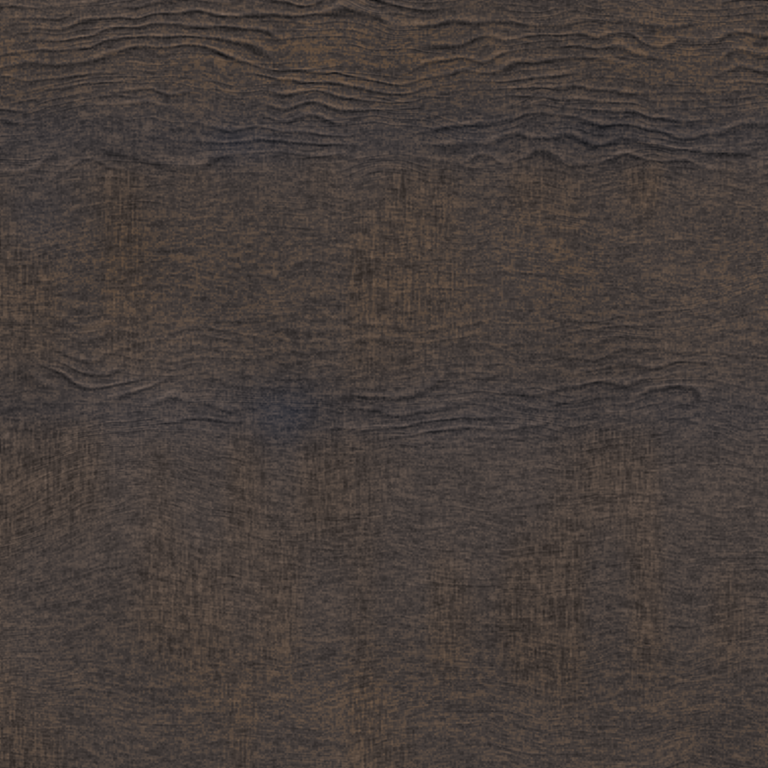
Reproduce this texture procedurally as a Shadertoy shader.

```glsl
// Dark brown wood-like cloth: fine crossed threads with bronze flecks,
// crossed by bands of wavy horizontal wrinkles and cool, shaded stains.
// Stretched value noise makes the threads; warped repeats make the wrinkles.

const vec3 BROWN = vec3(0.281, 0.245, 0.226);
const vec3 WARM_SHIFT = vec3(0.034, 0.006, -0.028);
const vec3 COOL_SHIFT = vec3(-0.044, -0.022, 0.006);

float hash(vec2 p) {
    vec3 q = fract(vec3(p.xyx) * 0.1031);
    q += dot(q, q.yzx + 33.33);
    return fract((q.x + q.y) * q.z);
}

// Smooth value noise in 0..1
float noise(vec2 p) {
    vec2 cell = floor(p);
    vec2 f = fract(p);
    f = f * f * (3.0 - 2.0 * f);
    float low = mix(hash(cell), hash(cell + vec2(1, 0)), f.x);
    float high = mix(hash(cell + vec2(0, 1)), hash(cell + vec2(1, 1)), f.x);
    return mix(low, high, f.y);
}

// Noise centred on zero, with its own frequency per axis
float threads(vec2 p, vec2 frequency, float seed) {
    return noise(p * frequency + seed) - 0.5;
}

float fbm(vec2 p) {
    float sum = 0.0, weight = 0.5;
    for (int i = 0; i < 4; i++) {
        sum += weight * noise(p);
        p = p * 2.03 + 17.7;
        weight *= 0.5;
    }
    return sum / 0.9375;
}

// Soft bump around a centre
float bump(float x, float centre, float width) {
    float d = (x - centre) / width;
    return exp(-d * d);
}

float blob(vec2 p, vec2 centre, vec2 size) {
    vec2 d = (p - centre) / size;
    return exp(-dot(d, d));
}

// Wavy repeated folds: a thin lit crest over a thin dark crease, with gaps
float folds(vec2 p, float rows, float seed) {
    float phase = p.y * rows;
    phase += 2.6 * threads(p, vec2(8.0, 13.0), seed);
    phase += 0.9 * threads(p, vec2(27.0, 40.0), seed + 9.0);
    float f = fract(phase);
    float gaps = smoothstep(0.22, 0.75, noise(p * vec2(10.0, rows * 0.9) + seed + 4.0));
    float line = 0.75 * bump(f, 0.62, 0.15) - bump(f, 0.38, 0.15);
    return line * gaps;
}

// Where the cloth is wrinkled, by height with a ragged border
float wrinkleMask(vec2 p) {
    float y = p.y + 0.035 * threads(p, vec2(9.0, 4.0), 3.0);
    float top = smoothstep(0.77, 0.81, y);
    float middle = smoothstep(0.425, 0.45, y) * smoothstep(0.54, 0.50, y);
    middle *= smoothstep(0.94, 0.90, p.x);
    middle *= 1.0 - 0.9 * blob(p, vec2(0.37, 0.46), vec2(0.08, 0.07));
    float faint = 0.35 * bump(y, 0.56, 0.035);
    float patches = 0.45 + 0.75 * noise(p * vec2(6.0, 12.0) + 8.0);
    return (top + 0.85 * middle + faint) * patches + 0.08;
}

float coolStain(vec2 p) {
    float bands = 0.6 * bump(p.y, 0.83, 0.045) + 0.5 * bump(p.y, 0.46, 0.045);
    float stains = 0.5 * blob(p, vec2(0.31, 0.81), vec2(0.05, 0.025));
    stains += 0.7 * blob(p, vec2(0.37, 0.46), vec2(0.06, 0.04));
    stains += 0.4 * blob(p, vec2(0.05, 0.71), vec2(0.05, 0.06));
    return bands * (0.3 + 0.8 * fbm(p * vec2(6.0, 15.0))) + stains;
}

void mainImage(out vec4 fragColor, in vec2 fragCoord) {
    vec2 uv = fragCoord / iResolution.xy;

    // Bend the grain: gentle waves, and a slanted area at lower left
    float slant = 0.45 * blob(uv, vec2(0.06, 0.33), vec2(0.14, 0.09));
    float wave = 0.05 * (fbm(uv * vec2(5.0, 4.0)) - 0.5);
    vec2 grain = vec2(uv.x, uv.y + wave - slant * (uv.x - 0.06));

    float wrinkles = wrinkleMask(uv);
    float flatness = 1.0 - clamp(wrinkles, 0.0, 1.0);

    // Crossed threads; upright ones gather in columns on the flat cloth
    float columns = smoothstep(0.45, 0.85, noise(uv * vec2(19.0, 5.0) + 40.0));
    float across = threads(grain, vec2(120.0, 370.0), 11.0);
    float upright = threads(uv, vec2(370.0, 60.0), 23.0);
    float specks = threads(uv, vec2(390.0), 57.0);
    float strands = threads(grain, vec2(28.0, 170.0), 71.0);
    float weave = 0.27 * across + 0.28 * specks + 0.16 * strands;
    weave += upright * (0.08 + 0.26 * columns * flatness);

    // Short embossed nicks all over the cloth
    float nicks = folds(grain, 105.0, 83.0) * (0.07 + 0.07 * wrinkles);

    // Broad tone and folds
    float tone = 0.19 * (fbm(uv * vec2(5.0, 6.0) + 90.0) - 0.5);
    float relief = 0.36 * wrinkles * folds(grain, 54.0, 31.0) + nicks;
    float shade = weave + tone + relief + 0.012;

    // Bronze flecks sit on raised threads, within warmer regions
    float region = 0.75 * bump(uv.y, 0.93, 0.08) + 0.5 * bump(uv.y, 0.65, 0.12);
    region += 0.45 * bump(uv.y, 0.08, 0.10);
    region *= 0.5 + noise(uv * vec2(7.0, 9.0) + 62.0);
    float fleck = smoothstep(-0.08, 0.20, weave + 0.4 * relief);
    float warmth = fleck * (0.30 + region) + 0.3 * columns * flatness - 0.25;

    vec3 colour = BROWN * (1.0 + shade);
    colour += WARM_SHIFT * warmth + COOL_SHIFT * coolStain(uv);
    fragColor = vec4(clamp(colour, 0.0, 1.0), 1.0);
}
```
